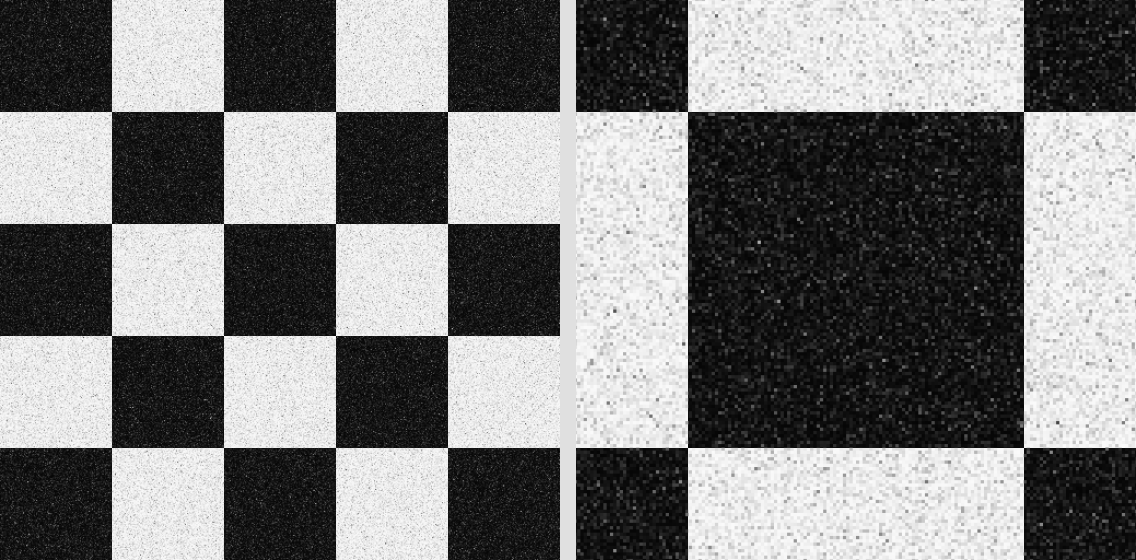
Left, the full canvas; right, a detail of the centre.
Write a Shadertoy shader that draws this pattern.

```glsl
const float CHECKS = 5.0;          // squares across and down
const float GRAIN_CELLS = 512.0;   // grain specks across the canvas
const float GRAIN_FLOOR = 0.02;    // least shift away from pure black or white
const float GRAIN_SPREAD = 0.07;   // scale of the speck strength
const vec3 BLACK = vec3(0.0);
const vec3 WHITE = vec3(1.0);

// Integer hash, uniform in [0, 1)
float hash(ivec2 cell) {
    uvec2 q = uvec2(cell + 1) * uvec2(1597334673u, 3812015801u);
    uint n = (q.x ^ q.y) * 747796405u + 2891336453u;
    n = ((n >> ((n >> 28u) + 4u)) ^ n) * 277803737u;
    n = (n >> 22u) ^ n;
    return float(n >> 8u) / 16777216.0;
}

// Many faint specks and a few strong ones
float speck(ivec2 cell) {
    return GRAIN_FLOOR - GRAIN_SPREAD * log(1.0 - hash(cell));
}

// Square specks with edges softened over one pixel
float grain(vec2 uv, vec2 pixel) {
    vec2 p = uv * GRAIN_CELLS - 0.5;
    ivec2 cell = ivec2(floor(p));
    vec2 blend = clamp((fract(p) - 0.5) / (pixel * GRAIN_CELLS) + 0.5, 0.0, 1.0);
    float bottom = mix(speck(cell), speck(cell + ivec2(1, 0)), blend.x);
    float top = mix(speck(cell + ivec2(0, 1)), speck(cell + ivec2(1, 1)), blend.x);
    return min(mix(bottom, top, blend.y), 1.0);
}

// Checkerboard: 0 on dark squares, 1 on light squares
float checker(vec2 uv, vec2 pixel) {
    vec2 wave = abs(fract(uv * CHECKS * 0.5 - 0.25) - 0.5);
    vec2 edgeDistance = 2.0 * wave - 0.5;
    vec2 side = clamp(2.0 * edgeDistance / (pixel * CHECKS), -1.0, 1.0);
    return 0.5 - 0.5 * side.x * side.y;
}

void mainImage(out vec4 fragColor, in vec2 fragCoord) {
    vec2 pixel = 1.0 / iResolution.xy;
    vec2 uv = fragCoord * pixel;

    // Grain lightens the dark squares and darkens the light ones
    float amount = grain(uv, pixel);
    vec3 darkSquare = mix(BLACK, WHITE, amount);
    vec3 lightSquare = mix(WHITE, BLACK, amount);

    fragColor = vec4(mix(darkSquare, lightSquare, checker(uv, pixel)), 1.0);
}
```
